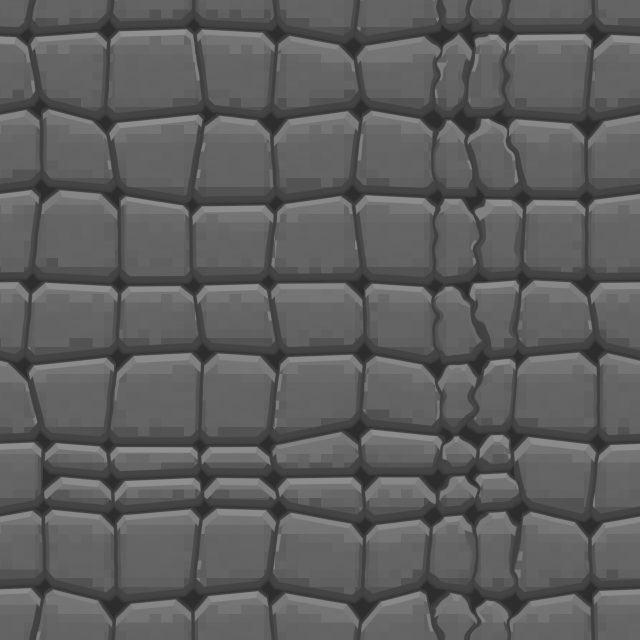
A WebGL 2 fragment shader for this texture:

```glsl
#version 300 es
precision highp float;

uniform vec2 u_resolution;
out vec4 fragColor;

// Layout, in cells
const float GRID = 8.0;
const vec2 ORIGIN = vec2(0.44, 0.55);
const vec2 JITTER = vec2(0.28, 0.26);
const float SPLIT_COLUMN = 5.0;
const float SPLIT_ROW = 1.0;
const float SPLIT_SHARE = 0.7;
const float WOBBLE = 0.16;
const vec2 BLOCKS = vec2(7.0, 9.0);

// Stone profile, in cells
const float BOTTOM_INSET = 0.045;
const float SIDE_INSET = 0.022;
const float TOP_INSET = 0.02;
const float TOP_BEVEL = 0.085;
const float BOTTOM_BEVEL = 0.06;
const float SIDE_BEVEL = 0.04;

// Grey tones
const float FACE = 0.392;
const float HIGHLIGHT = 0.57;
const float SIDE = 0.335;
const float SHADOW = 0.268;
const float GAP = 0.255;
const float PIT = 0.175;

struct Stone { vec2 bl, br, tr, tl; float seed; };

float hash(vec2 p) {
    vec3 q = fract(p.xyx * 0.1031);
    q += dot(q, q.yzx + 33.33);
    return fract((q.x + q.y) * q.z);
}

float noise(vec2 p) {
    vec2 i = floor(p), f = fract(p);
    f = f * f * (3.0 - 2.0 * f);
    return mix(mix(hash(i), hash(i + vec2(1, 0)), f.x),
               mix(hash(i + vec2(0, 1)), hash(i + 1.0), f.x), f.y);
}

vec2 corner(vec2 i) {
    vec2 w = mod(i, GRID);
    return i + JITTER * (vec2(hash(w + 3.7), hash(w + 41.3)) - 0.5);
}

// Signed distance to the left of the line from a to b
float leftOf(vec2 p, vec2 a, vec2 b) {
    vec2 e = normalize(b - a);
    return dot(p - a, vec2(-e.y, e.x));
}

// Depth inside the bottom, right, top and left edges
vec4 edgeDepths(vec2 p, Stone s) {
    return vec4(leftOf(p, s.bl, s.br), leftOf(p, s.br, s.tr),
                leftOf(p, s.tr, s.tl), leftOf(p, s.tl, s.bl));
}

float minOf(vec4 v) { return min(min(v.x, v.y), min(v.z, v.w)); }

float cut(float a, float b, float size) { return (a + b - size) * 0.7071; }

Stone findStone(vec2 p) {
    Stone best;
    vec2 cell = floor(p), id = cell;
    float deepest = -10.0;
    for (int k = 0; k < 9; k++) {
        vec2 c = cell + vec2(k % 3 - 1, k / 3 - 1);
        Stone s = Stone(corner(c), corner(c + vec2(1, 0)), corner(c + 1.0),
                        corner(c + vec2(0, 1)), hash(mod(c, GRID) + 17.9));
        float d = minOf(edgeDepths(p, s));
        if (d > deepest) { deepest = d; best = s; id = mod(c, GRID); }
    }
    // Halve the stones of one column and most of one row
    float lean = (best.seed - 0.5) * 0.25;
    if (id.x == SPLIT_COLUMN) {
        vec2 low = mix(best.bl, best.br, 0.5 - lean), high = mix(best.tl, best.tr, 0.5 + lean);
        if (leftOf(p, low, high) > 0.0) { best.br = low; best.tr = high; }
        else { best.bl = low; best.tl = high; best.seed = fract(best.seed + 0.37); }
    }
    if (id.y == SPLIT_ROW && hash(id + 8.3) < SPLIT_SHARE) {
        vec2 a = mix(best.bl, best.tl, 0.5), b = mix(best.br, best.tr, 0.5);
        if (leftOf(p, a, b) > 0.0) { best.bl = a; best.br = b; best.seed = fract(best.seed + 0.61); }
        else { best.tl = a; best.tr = b; }
    }
    return best;
}

float wallTone(vec2 p, float px) {
    vec2 tile = floor(p * BLOCKS);
    vec2 blockCentre = (tile + 0.5) / BLOCKS;
    float grain = hash(tile + 90.0) - 0.5;
    float narrow = 1.0 - smoothstep(0.4, 0.6, abs(p.x - SPLIT_COLUMN - 0.5));
    p.x += (noise(p * 6.0 + 50.0) - 0.5) * mix(0.015, WOBBLE, narrow);

    Stone s = findStone(p);
    vec4 e = edgeDepths(p, s) - vec4(BOTTOM_INSET, SIDE_INSET, TOP_INSET, SIDE_INSET);
    float r = hash(vec2(s.seed * 91.0, 5.0));
    float topCut = min(cut(e.w, e.z, 0.06 + 0.16 * s.seed), cut(e.y, e.z, 0.06 + 0.16 * r));
    float lowCut = min(cut(e.w, e.x, 0.08), cut(e.y, e.x, 0.04 + 0.08 * r));
    float depth = min(minOf(e), min(topCut, lowCut));

    // Blocky face shading
    vec4 q = edgeDepths(blockCentre, s) + grain * 0.09;
    float tone = FACE + 0.012 * (p.y - 0.5 * (s.bl.y + s.tl.y)) + 0.008 * grain;
    tone += 0.045 * step(q.z, 0.17 + 0.08 * r) + 0.015 * step(q.z, 0.32);
    tone -= 0.05 * step(q.x, 0.13 + 0.09 * s.seed) + 0.012 * step(q.x, 0.25);
    tone -= (0.018 + 0.03 * grain) * step(min(q.y, q.w), 0.12);

    // Side bevels, lit where they lean upward
    bool onLeft = e.w < e.y;
    float facing = onLeft ? normalize(s.tl - s.bl).x : -normalize(s.tr - s.br).x;
    float glint = facing > 0.0 ? 0.3 + step(0.2, grain) : 0.4;
    float side = clamp(SIDE + glint * facing, 0.26, 0.5);
    tone = mix(side, tone, smoothstep(SIDE_BEVEL - px, SIDE_BEVEL + px, min(e.y, e.w)));

    // Shaded bottom and bright top bevels
    tone = mix(SHADOW, tone, smoothstep(-px, px, min(e.x, lowCut) - BOTTOM_BEVEL));
    float slope = abs(normalize(s.tr - s.tl).y);
    float shine = HIGHLIGHT - 0.12 * slope - 0.04 * r - (topCut < e.z ? 0.05 : 0.0);
    float bevel = TOP_BEVEL * (1.0 - slope) * (0.75 + 0.4 * s.seed);
    tone = mix(shine, tone, smoothstep(-px, px, min(e.z, topCut) - bevel));

    float joint = mix(GAP, PIT, smoothstep(0.01, 0.06, -depth));
    return mix(joint, tone, smoothstep(-px, px, depth));
}

void main() {
    float unit = GRID / min(u_resolution.x, u_resolution.y);
    float tone = 0.0;
    for (int k = 0; k < 4; k++) {
        vec2 offset = vec2(k % 2, k / 2) * 0.5 - 0.25;
        tone += wallTone((gl_FragCoord.xy + offset) * unit - ORIGIN, unit * 0.6);
    }
    fragColor = vec4(vec3(tone * 0.25), 1.0);
}
```
